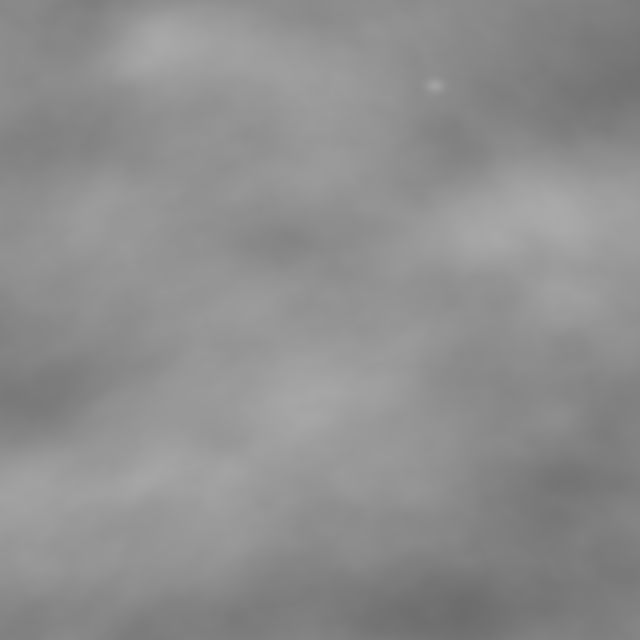
Write a Shadertoy shader that draws this texture.

```glsl
// Soft grey overcast cloud with drifting bands and one faint bright speck.

const float BASE_GREY = 0.56;
const float CLOUD_CONTRAST = 0.058;
const float DRIFT_ANGLE = 0.3;

vec3 hash3(vec2 cell) {
    vec3 h = fract(cell.xyx * vec3(0.1031, 0.1030, 0.0973));
    h += dot(h, h.yxz + 33.33);
    return fract((h.xxy + h.yzz) * h.zyx);
}

vec2 rotate(vec2 p, float angle) {
    float c = cos(angle), s = sin(angle);
    return vec2(c * p.x + s * p.y, c * p.y - s * p.x);
}

// Cellular noise: one smooth light or dark puff per cell, about -1 to 1
float puffNoise(vec2 p) {
    vec2 cell = floor(p);
    float sum = 0.0;
    for (int y = -1; y <= 1; y++) {
        for (int x = -1; x <= 1; x++) {
            vec2 neighbour = cell + vec2(x, y);
            vec3 rnd = hash3(neighbour + 57.0);
            vec2 offset = p - neighbour - rnd.xy;
            float falloff = max(0.0, 1.0 - dot(offset, offset));
            sum += (2.0 * rnd.z - 1.0) * falloff * falloff * falloff;
        }
    }
    return sum;
}

// Layers of puffs, wide bands first and nearly round wisps last
float cloudLayers(vec2 p, float angle) {
    float sum = 0.0, weight = 1.0, scale = 3.6, stretch = 1.8;
    for (int i = 0; i < 5; i++) {
        vec2 q = rotate(p, angle) * scale * vec2(1.0, stretch);
        sum += weight * puffNoise(q + 17.3 * float(i));
        weight *= 0.5;
        scale *= 2.0;
        stretch = mix(stretch, 1.0, 0.3);
        angle *= 0.8;
    }
    return sum;
}

// Layered sines that bend the bands
vec2 bend(vec2 p) {
    vec2 slow = sin(p.yx * vec2(7.0, 6.0) + vec2(0.4, 1.9));
    vec2 quick = sin(p.yx * vec2(17.0, 13.0) + vec2(2.1, 0.7));
    return p + 0.025 * slow + 0.008 * quick;
}

// Tilted soft ellipse, 1 at its centre
float patchGlow(vec2 p, vec2 centre, vec2 size, float tilt) {
    vec2 q = rotate(p - centre, tilt) / size;
    return exp(-dot(q, q));
}

// Broad light and shade across the sky
float broadShade(vec2 p) {
    float light = 0.050 * patchGlow(p, vec2(0.48, 0.42), vec2(0.42, 0.22), 0.25)
                + 0.045 * patchGlow(p, vec2(0.18, 0.19), vec2(0.34, 0.11), 0.10)
                + 0.055 * patchGlow(p, vec2(0.89, 0.69), vec2(0.17, 0.08), 0.40)
                + 0.030 * patchGlow(p, vec2(0.37, 0.83), vec2(0.18, 0.09), -0.50);
    float shade = 0.130 * patchGlow(p, vec2(0.93, 0.93), vec2(0.22, 0.15), 0.30)
                + 0.090 * patchGlow(p, vec2(0.50, 0.03), vec2(0.46, 0.09), 0.12)
                + 0.070 * patchGlow(p, vec2(0.96, 0.26), vec2(0.22, 0.20), 0.60)
                + 0.070 * patchGlow(p, vec2(0.25, 1.02), vec2(0.28, 0.06), 0.00)
                + 0.060 * patchGlow(p, vec2(0.08, 0.41), vec2(0.18, 0.08), -0.20)
                + 0.050 * patchGlow(p, vec2(0.60, 0.67), vec2(0.18, 0.06), 0.35);
    return light - shade;
}

void mainImage(out vec4 fragColor, in vec2 fragCoord) {
    vec2 p = fragCoord / iResolution.y;
    vec2 bent = bend(p);

    float grey = BASE_GREY + broadShade(bent);
    grey += CLOUD_CONTRAST * cloudLayers(bent, DRIFT_ANGLE);

    // Faint speck
    grey += 0.09 * patchGlow(p, vec2(0.68, 0.866), vec2(0.014, 0.011), 0.0);

    fragColor = vec4(vec3(grey), 1.0);
}
```
